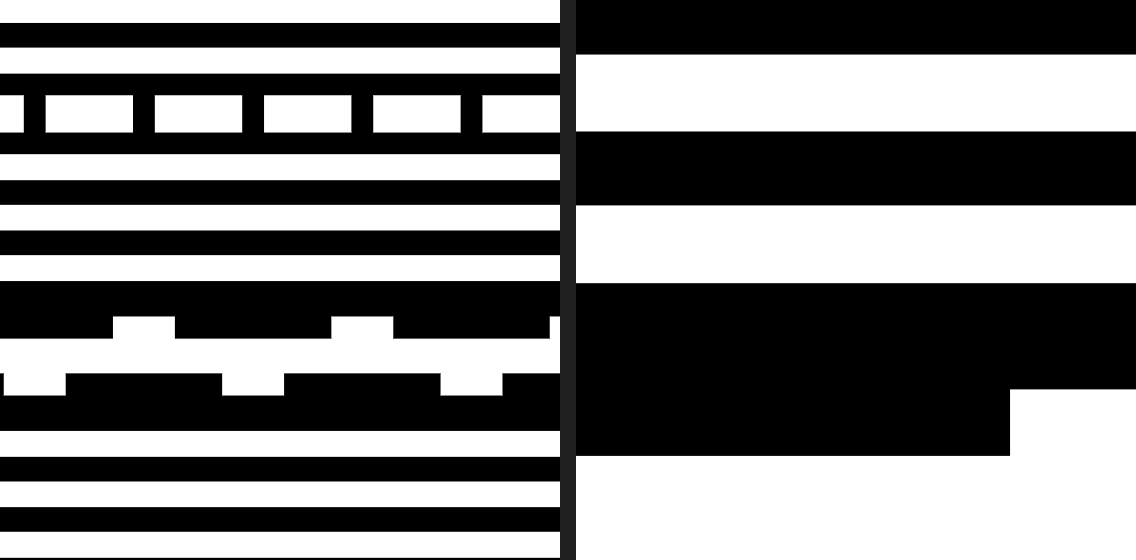
Left, the full canvas; right, a detail of the centre.
Write a Shadertoy shader that draws this pattern.

```glsl
#define PERIOD vec2(0.3900, 0.8646)    // one full tile, in canvas heights
#define ORIGIN vec2(0.2570, 0.3643)    // centre of a notch, centre of the key band
#define KEY_BAND vec2(0.0824, 0.0514)  // bands: distance from key centre, half width
#define NOTCH vec2(0.0553, 0.0706)     // half width, outer limit
#define STRIPE vec2(0.2021, 0.0220)
#define STRIPE_PITCH 0.0898
#define RAIL vec2(0.3797, 0.0193)
#define POST_HALF 0.0195
#define INK vec3(0.0)
#define PAPER vec3(1.0)

// Signed offset to the nearest multiple of period
float repeatCentered(float x, float period) {
    return x - period * floor(x / period + 0.5);
}

// Signed distances are positive inside a shape
float band(float x, vec2 centerHalf) {
    return centerHalf.y - abs(x - centerHalf.x);
}

// Thick bars whose facing edges carry staggered notches
float keyBars(float x, float y) {
    float stagger = y < 0.0 ? 0.5 * PERIOD.x : 0.0;
    float notchX = repeatCentered(x - stagger, PERIOD.x);
    float notch = min(NOTCH.x - abs(notchX), NOTCH.y - abs(y));
    return min(band(abs(y), KEY_BAND), -notch);
}

// Pair of plain stripes on either side of the key
float stripes(float height) {
    float index = clamp(floor((height - STRIPE.x) / STRIPE_PITCH + 0.5), 0.0, 1.0);
    return band(height - index * STRIPE_PITCH, STRIPE);
}

// Two rails joined by evenly spaced posts
float ladder(float x, float height) {
    float postX = repeatCentered(x, 0.5 * PERIOD.x);
    float post = min(POST_HALF - abs(postX), height - RAIL.x);
    return max(band(height, RAIL), post);
}

void mainImage(out vec4 fragColor, in vec2 fragCoord) {
    vec2 p = fragCoord / iResolution.y - ORIGIN;
    float y = repeatCentered(p.y, PERIOD.y);
    float height = abs(y);

    float shape = max(keyBars(p.x, y), max(stripes(height), ladder(p.x, height)));

    // One-pixel edge coverage
    float coverage = clamp(0.5 + shape * iResolution.y, 0.0, 1.0);
    fragColor = vec4(mix(PAPER, INK, coverage), 1.0);
}
```
